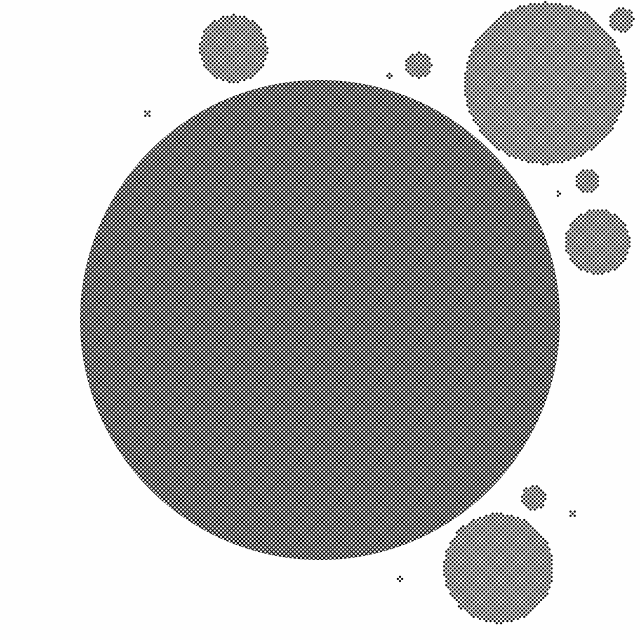
Write a Shadertoy shader that draws this background.

```glsl
// Halftone planet: a large dark disc with lighter discs scattered around it.
// One staggered dot lattice serves all: white dots pierce the black disc,
// while black dots on white paper build up each of the lighter discs.

const float PITCH = 1.0 / 152.0;
const float DOT_RADIUS = 0.255 * PITCH;

// Lighter discs: centre xy and radius
const vec3 DISCS[13] = vec3[13](
    vec3(0.365, 0.924, 0.0540), vec3(0.852, 0.870, 0.1276),
    vec3(0.971, 0.969, 0.0205), vec3(0.654, 0.898, 0.0212),
    vec3(0.609, 0.882, 0.0064), vec3(0.231, 0.822, 0.0066),
    vec3(0.917, 0.717, 0.0198), vec3(0.874, 0.697, 0.0060),
    vec3(0.934, 0.622, 0.0518), vec3(0.834, 0.222, 0.0204),
    vec3(0.895, 0.198, 0.0064), vec3(0.779, 0.112, 0.0868),
    vec3(0.625, 0.096, 0.0070));

// Centre of the nearest dot in the staggered lattice
vec2 nearestDot(vec2 p) {
    vec2 g = (p - 0.5) / PITCH;
    vec2 corner = floor(g + 0.5);
    vec2 middle = floor(g) + 0.5;
    vec2 nearest = distance(g, corner) < distance(g, middle) ? corner : middle;
    return nearest * PITCH + 0.5;
}

// Antialiased coverage of a disc, with an edge one pixel wide
float discCoverage(vec2 p, vec2 centre, float radius, float pixel) {
    return clamp(0.5 + (radius - distance(p, centre)) / pixel, 0.0, 1.0);
}

void mainImage(out vec4 fragColor, in vec2 fragCoord) {
    float pixel = 1.0 / min(iResolution.x, iResolution.y);
    vec2 uv = (fragCoord - 0.5 * iResolution.xy) * pixel + 0.5;

    vec2 dotCentre = nearestDot(uv);
    float dots = discCoverage(uv, dotCentre, DOT_RADIUS, pixel);

    // Large disc: black, pierced by white dots
    float ink = discCoverage(uv, vec2(0.5), 0.375, pixel) * (1.0 - dots);

    // Lighter discs: keep whole black dots whose centres fall inside
    for (int i = 0; i < 13; i++) {
        vec3 disc = DISCS[i];
        float inside = step(distance(dotCentre, disc.xy), disc.z - 0.5 * DOT_RADIUS);
        ink = max(ink, inside * dots);
    }

    fragColor = vec4(vec3(mix(0.995, 0.005, ink)), 1.0);
}
```
